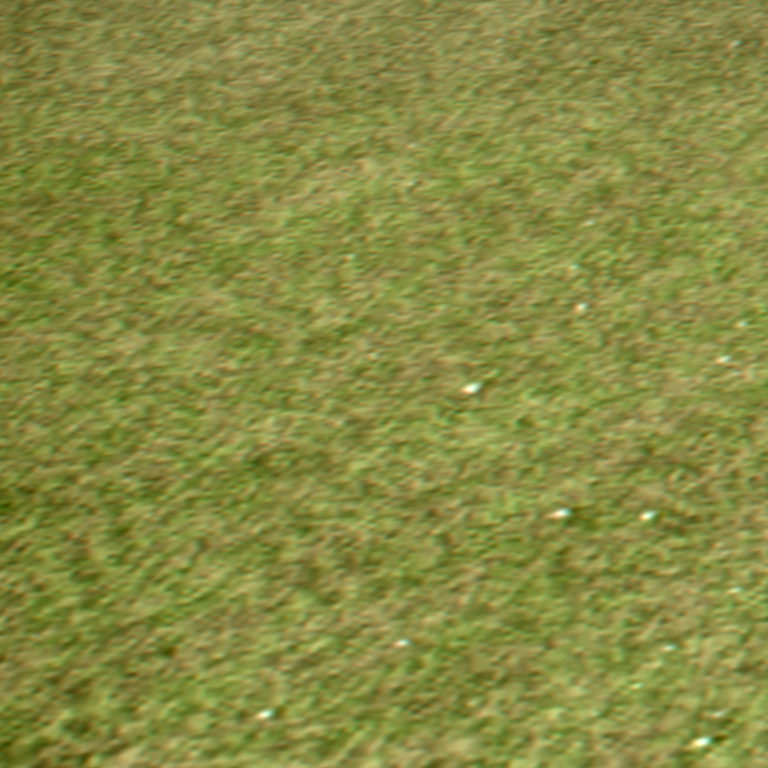
Reproduce this texture procedurally as a three.js fragment shader.

```glsl
varying vec2 vUv;

const vec3 FRESH = vec3(0.490, 0.555, 0.220);
const vec3 DRY = vec3(0.570, 0.528, 0.300);
const vec3 FAR_TINT = vec3(0.525, 0.505, 0.295);
const vec2 BLADE_FREQ = vec2(50.0, 92.0);   // along and across the blades
const vec2 TUFT_FREQ = vec2(26.0, 60.0);
const vec2 CLUMP_FREQ = vec2(9.0, 22.0);
const vec2 PATCH_FREQ = vec2(2.5, 5.0);
const float BLADE_ANGLE = 0.42;
const vec3 BLADE_CONTRAST = vec3(0.57, 0.53, 0.48);
const float CLUMP_CONTRAST = 0.075;
const float PATCH_CONTRAST = 0.06;
const vec2 FRINGE = vec2(0.0024, 0.0010);   // colour fringe of the lens
const vec3 FRINGE_SHIFT = vec3(1.0, -0.4, -0.8);
const int LITTER_COUNT = 34;
const float LITTER_ANGLE = 0.25;
const float DARK_SHARE = 0.22;

float hash(vec2 p) {
  return fract(sin(dot(p, vec2(127.1, 311.7))) * 43758.5453);
}

float noise(vec2 p) {
  vec2 i = floor(p);
  vec2 f = fract(p);
  f = f * f * (3.0 - 2.0 * f);
  float low = mix(hash(i), hash(i + vec2(1.0, 0.0)), f.x);
  float high = mix(hash(i + vec2(0.0, 1.0)), hash(i + vec2(1.0, 1.0)), f.x);
  return mix(low, high, f.y);
}

vec2 rotate(vec2 p, float angle) {
  float c = cos(angle);
  float s = sin(angle);
  return vec2(c * p.x + s * p.y, c * p.y - s * p.x);
}

// Lawn coordinates, finer and flatter with distance, x along the blades
vec2 lawn(vec2 uv) {
  vec2 ground = vec2((uv.x - 0.5) * (1.0 + 0.35 * uv.y),
                     uv.y + 0.5 * uv.y * uv.y);
  return rotate(ground, BLADE_ANGLE);
}

// Fine blade brightness, centred on zero
float blades(vec2 p) {
  float coarse = noise(p * BLADE_FREQ + 17.0);
  float fine = noise(rotate(p, -0.3) * BLADE_FREQ * 1.55 + 53.0);
  float stems = noise(rotate(p, 0.45) * BLADE_FREQ * vec2(0.9, 1.2) + 91.0);
  return 0.32 * coarse + 0.40 * fine + 0.28 * stems - 0.5;
}

// Small bright scraps with a shadow, and a few dark spots
float litter(vec2 uv) {
  float light = 0.0;
  for (int i = 0; i < LITTER_COUNT; i++) {
    float id = float(i) + 1.0;
    vec2 centre = vec2(hash(vec2(id, 1.3)), 0.03 + 0.92 * hash(vec2(id, 2.7)));
    float rarity = pow(hash(vec2(id, 3.1)), 3.0);
    vec2 size = vec2(1.8, 0.9) * mix(0.0034, 0.0062, rarity);
    vec2 d = rotate(uv - centre, LITTER_ANGLE) / size;
    float scrap = exp(-dot(d, d));
    vec2 e = d - vec2(1.7, -0.3);
    float shade = exp(-dot(e, e));
    float bright = mix(0.18, 0.75, rarity) * scrap - 0.25 * rarity * shade;
    float isDark = step(hash(vec2(id, 4.9)), DARK_SHARE);
    light += mix(bright, -0.22 * scrap, isDark);
  }
  return light;
}

void main() {
  vec2 p = lawn(vUv);
  float clump = noise(p * CLUMP_FREQ + 7.0) - 0.5;
  float area = noise(p * PATCH_FREQ + 31.0) - 0.5;

  // Base colour: fresh and dry tufts, paler in the distance
  float dryness = 0.45 + 0.9 * (noise(p * TUFT_FREQ + 71.0) - 0.5)
                + 0.35 * (noise(p * CLUMP_FREQ * 0.7 + 43.0) - 0.5);
  vec3 colour = mix(FRESH, DRY, clamp(dryness, 0.0, 1.0));
  float distance01 = smoothstep(0.72, 1.0, vUv.y);
  colour = mix(colour, FAR_TINT, 0.65 * distance01);

  // Broad light: dim left edge, sunny right side
  float sun = smoothstep(0.0, 0.25, vUv.x) + 0.5 * vUv.x;
  colour += 0.05 * (sun - 1.1);
  colour += CLUMP_CONTRAST * clump + PATCH_CONTRAST * area;

  // Blades and litter, each channel shifted by the fringe
  vec2 redUv = vUv + FRINGE * FRINGE_SHIFT.r;
  vec2 greenUv = vUv + FRINGE * FRINGE_SHIFT.g;
  vec2 blueUv = vUv + FRINGE * FRINGE_SHIFT.b;
  vec3 grain = vec3(blades(lawn(redUv)), blades(lawn(greenUv)), blades(lawn(blueUv)));
  colour += BLADE_CONTRAST * grain * mix(1.0, 0.65, vUv.y);
  colour += vec3(litter(redUv), litter(greenUv), litter(blueUv)) * vec3(0.8, 0.8, 1.0);

  gl_FragColor = vec4(clamp(colour, 0.0, 1.0), 1.0);
}
```
